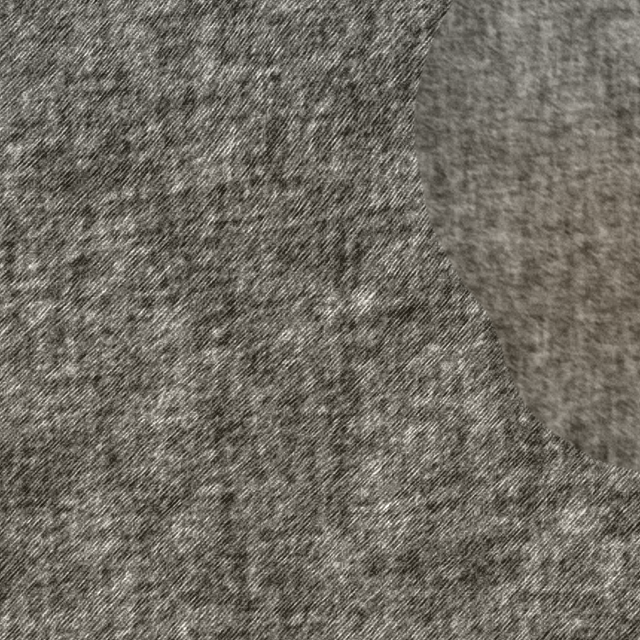
Give the GLSL for this texture, as a three.js fragment shader.

```glsl
// Grey wool twill with slubby yarns and a softer, out-of-focus fold at upper right.
varying vec2 vUv;

#define TWILL_LINES 190.0
#define TWILL_ANGLE 0.82
#define WEFT_TILT 0.13
#define TWILL_DEPTH 0.085
#define FIBRE_DEPTH 0.32
#define GRAIN_DEPTH 0.25
#define SLUB_DEPTH 0.19
#define FOLD_EDGE 0.003
#define MEAN_TONE 0.415
#define WARM_TINT vec3(0.018, 0.0, -0.037)
#define COOL_TINT vec3(0.008, 0.002, -0.022)

float hash(vec2 p) {
  vec3 q = fract(vec3(p.xyx) * 0.1031);
  q += dot(q, q.yzx + 33.33);
  return fract((q.x + q.y) * q.z);
}

// Value noise centred on zero
float noise(vec2 p) {
  vec2 cell = floor(p);
  vec2 f = fract(p);
  f = f * f * (3.0 - 2.0 * f);
  float low = mix(hash(cell), hash(cell + vec2(1.0, 0.0)), f.x);
  float high = mix(hash(cell + vec2(0.0, 1.0)), hash(cell + 1.0), f.x);
  return mix(low, high, f.y) - 0.5;
}

vec2 rotate(vec2 p, float angle) {
  float c = cos(angle);
  float s = sin(angle);
  return vec2(c * p.x + s * p.y, c * p.y - s * p.x);
}

float patches(vec2 p) {
  float sum = 0.0;
  float weight = 0.5;
  for (int i = 0; i < 4; i++) {
    sum += weight * noise(p);
    p = rotate(p, 0.6) * 2.0 + 17.3;
    weight *= 0.6;
  }
  return sum;
}

// Thick and thin yarns: long streaks across and up the cloth
float slubs(vec2 p) {
  p += 0.006 * vec2(noise(p * 9.0 + 40.0), noise(p * 9.0 + 70.0));
  vec2 w = rotate(p, WEFT_TILT) + 3.0;
  float weft = noise(w * vec2(13.0, 75.0)) + 0.6 * noise(w * vec2(30.0, 150.0) + 9.0);
  vec2 v = rotate(p, 0.04) + 5.0;
  float warp = noise(v * vec2(70.0, 12.0)) + 0.6 * noise(v * vec2(140.0, 28.0) + 5.0);
  return 0.8 * weft + 0.7 * warp;
}

// Crisp diagonal ribs broken into short fibres
float sharpCloth(vec2 p) {
  vec2 d = rotate(p, TWILL_ANGLE + 0.07 * noise(p * 2.0 + 8.0)) + 4.0;
  float wobble = 3.5 * noise(d * vec2(35.0, 60.0));
  float strength = 1.0 + 1.2 * noise(d * vec2(40.0, 90.0) + 21.0);
  float rib = strength * sin(6.2832 * TWILL_LINES * d.y + wobble);
  float fibre = noise(d * vec2(95.0, 330.0));
  float grain = noise(p * 430.0 + 11.0);
  float crease = noise(d * vec2(5.0, 55.0) + 31.0);
  return TWILL_DEPTH * rib + FIBRE_DEPTH * fibre + GRAIN_DEPTH * grain + 0.07 * crease;
}

// Blurred threads with only a faint nap
float softCloth(vec2 p) {
  vec2 d = rotate(p, -0.6) + 6.0;
  float nap = noise(d * vec2(110.0, 230.0));
  float threads = noise(p * vec2(150.0, 55.0) + 2.0) + noise(p * vec2(60.0, 170.0) + 13.0);
  return 0.17 * nap + 0.10 * threads + 0.09 * noise(p * 380.0);
}

// Signed distance to the fold: two large discs blended together
float foldDistance(vec2 p) {
  float upper = length(p - vec2(1.05, 0.79)) - 0.40;
  float lower = length(p - vec2(1.03, 0.52)) - 0.255;
  float h = clamp(0.5 + (lower - upper) / 0.06, 0.0, 1.0);
  return mix(lower, upper, h) - 0.03 * h * (1.0 - h) + 0.008 * noise(p * 14.0);
}

void main() {
  vec2 p = vUv;
  float edge = foldDistance(p);
  float fold = 1.0 - smoothstep(-FOLD_EDGE, FOLD_EDGE, edge);

  // Tone of each layer, sharing the same yarns
  float yarn = SLUB_DEPTH * slubs(p) + 0.13 * patches(p * 11.0 + 2.0);
  float sharpTone = MEAN_TONE + sharpCloth(p) + yarn;
  float softTone = MEAN_TONE + 0.02 + softCloth(p) + 0.75 * yarn;
  softTone -= 0.035 * smoothstep(-0.07, 0.0, edge);
  softTone += 0.03 * smoothstep(0.75, 1.0, p.y);
  float tone = mix(sharpTone, softTone, fold);
  tone += 0.35 * max(tone - 0.5, 0.0) * (1.0 - fold);
  tone = max(tone, 0.10 + 0.4 * tone);

  // Warmer toward the bottom, with a brownish area in the fold
  float warmth = 1.0 - 0.8 * smoothstep(0.45, 1.0, p.y + 0.4 * patches(p * 4.0));
  float brown = fold * exp(-20.0 * dot(p - vec2(0.97, 0.6), p - vec2(0.97, 0.6)));
  vec3 color = vec3(tone) + mix(COOL_TINT, WARM_TINT, warmth);
  color += brown * vec3(0.02, 0.0, -0.015);
  gl_FragColor = vec4(clamp(color, 0.0, 1.0), 1.0);
}
```
